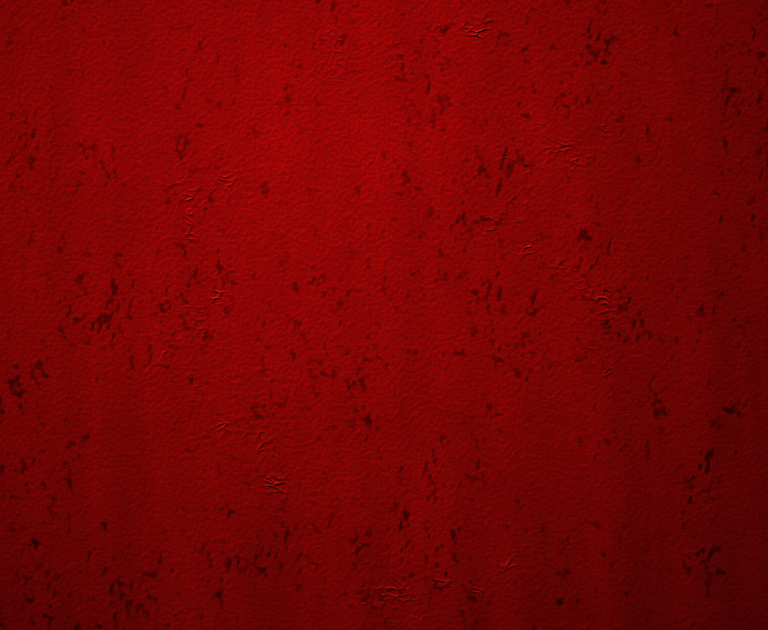
Give the GLSL for this texture, as a Shadertoy shader.

```glsl
// A red painted wall: a soft off-centre light, fine wrinkled cellular grain lit from
// above, faint vertical streaks, sparse dark specks and a few bands of cracked paint.
// Relief comes from the height difference of cellular layers toward the light.

const vec3  PAINT        = vec3(1.0, 0.036, 0.034);
const vec3  GLINT        = vec3(0.34, 0.09, 0.06);
const vec2  LIGHT_CENTER = vec2(0.40, 0.78);
const vec2  LIGHT_SPREAD = vec2(1.20, 0.90);
const float BRIGHT       = 0.608;
const float FALLOFF      = 0.335;
const vec2  LIGHT_STEP   = vec2(-0.0007, 0.0015);
const float GRAIN_SCALE  = 155.0;
const float GRAIN_RELIEF = 0.34;
const float CRACK_SCALE  = 72.0;
const float CRACK_RELIEF = 0.95;
const float SPECK_DEPTH  = 0.30;

// Cracked bands as segments (start, end), in units of canvas height
const vec4 BANDS[9] = vec4[9](
    vec4(0.333, 0.73, 0.33, 0.50), vec4(0.33, 0.50, 0.235, 0.43),
    vec4(0.235, 0.43, 0.34, 0.33), vec4(0.34, 0.33, 0.49, 0.21),
    vec4(0.95, 0.79, 0.79, 0.67),  vec4(0.79, 0.67, 0.95, 0.52),
    vec4(0.95, 0.52, 0.97, 0.38),  vec4(0.55, 0.94, 0.82, 0.96),
    vec4(0.60, 0.05, 0.82, 0.10));

vec2 hash2(vec2 p) {
    vec3 q = fract(vec3(p.xyx) * vec3(0.1031, 0.1030, 0.0973));
    q += dot(q, q.yzx + 33.33);
    return fract((q.xx + q.yz) * q.zy);
}

float noise(vec2 p) {
    vec2 i = floor(p), f = fract(p);
    f = f * f * (3.0 - 2.0 * f);
    float low  = mix(hash2(i).x, hash2(i + vec2(1, 0)).x, f.x);
    float high = mix(hash2(i + vec2(0, 1)).x, hash2(i + vec2(1, 1)).x, f.x);
    return mix(low, high, f.y);
}

// Distances to the nearest and second nearest cell point
vec2 cellular(vec2 p) {
    vec2 i = floor(p), f = fract(p);
    vec2 nearest = vec2(4.0);
    for (int y = -1; y <= 1; y++)
    for (int x = -1; x <= 1; x++) {
        vec2 cell = vec2(x, y);
        float d = length(cell + hash2(i + cell) - f);
        nearest = d < nearest.x ? vec2(d, nearest.x) : vec2(nearest.x, min(nearest.y, d));
    }
    return nearest;
}

float segmentDistance(vec2 p, vec2 a, vec2 b) {
    vec2 pa = p - a, ba = b - a;
    return length(pa - ba * clamp(dot(pa, ba) / dot(ba, ba), 0.0, 1.0));
}

// Two cellular layers turned against each other, so that no cell outline dominates
float grainHeight(vec2 p) {
    vec2 turned = mat2(0.8, 0.6, -0.6, 0.8) * p;
    float bumps = cellular(p * GRAIN_SCALE).x;
    float dents = cellular(turned * GRAIN_SCALE * 0.8 + 17.0).x;
    return dents * dents - bumps * bumps;
}

// Short raised edges of flattened paint flakes
float crackHeight(vec2 p) {
    vec2 q = p + 0.012 * vec2(noise(p * 50.0), noise(p * 50.0 + 31.0));
    vec2 d = cellular(q * CRACK_SCALE * vec2(0.7, 1.2));
    return (1.0 - smoothstep(0.0, 0.45, d.y - d.x)) * smoothstep(0.35, 0.7, noise(p * 80.0));
}

// How strongly the paint is cracked here
float crackAmount(vec2 p) {
    vec2 q = p + 0.06 * (vec2(noise(p * 16.0), noise(p * 16.0 + 9.0)) - 0.5);
    float d = 1.0;
    for (int i = 0; i < 9; i++) d = min(d, segmentDistance(q, BANDS[i].xy, BANDS[i].zw));
    float core = exp(-d * d / 0.0003) * smoothstep(0.3, 0.75, noise(p * 34.0 + 5.0));
    float halo = exp(-d / 0.06) * smoothstep(0.3, 0.8, noise(p * 25.0 + 70.0));
    return 0.8 * core + 0.45 * halo;
}

// Irregular specks: the peaks of layered noise, slightly drawn out downward
float specks(vec2 p) {
    vec2 turned = mat2(0.96, 0.28, -0.28, 0.96) * p;
    float layers = 0.5 * noise(turned * vec2(165.0, 120.0))
                 + 0.3 * noise(p * vec2(72.0, 43.0) + 40.0)
                 + 0.2 * noise(p * vec2(17.0, 8.0) + 60.0);
    return smoothstep(0.62, 0.9, layers);
}

void mainImage(out vec4 fragColor, in vec2 fragCoord) {
    vec2 uv = fragCoord / iResolution.xy;
    vec2 p = fragCoord / iResolution.y;

    // Broad light
    float away = length((uv - LIGHT_CENTER) * LIGHT_SPREAD);
    float shade = BRIGHT - FALLOFF * pow(away, 1.3);

    // Vertical streaks and soft blotches, stronger in the dark margins
    float streak = noise(p * vec2(20.0, 1.8)) + 0.8 * noise(p * vec2(80.0, 9.0)) - 0.9;
    float blotch = noise(p * vec2(14.0, 9.0) + 3.0) + noise(p * vec2(60.0, 45.0) + 8.0) - 1.0;
    shade *= 1.0 + mix(0.03, 0.11, away) * streak + 0.05 * blotch;
    shade *= 1.0 - SPECK_DEPTH * (1.0 + 1.2 * away) * specks(p);

    // Relief lit from above
    float grain = GRAIN_RELIEF * (grainHeight(p) - grainHeight(p + LIGHT_STEP));
    float crack = crackAmount(p);
    if (crack > 0.01) crack *= CRACK_RELIEF * (crackHeight(p) - crackHeight(p + LIGHT_STEP));
    shade *= max(1.0 + grain + 1.4 * min(crack, 0.0), 0.1);

    vec3 color = PAINT * shade + GLINT * max(crack, 0.0) * shade * 2.2;
    fragColor = vec4(clamp(color, 0.0, 1.0), 1.0);
}
```
